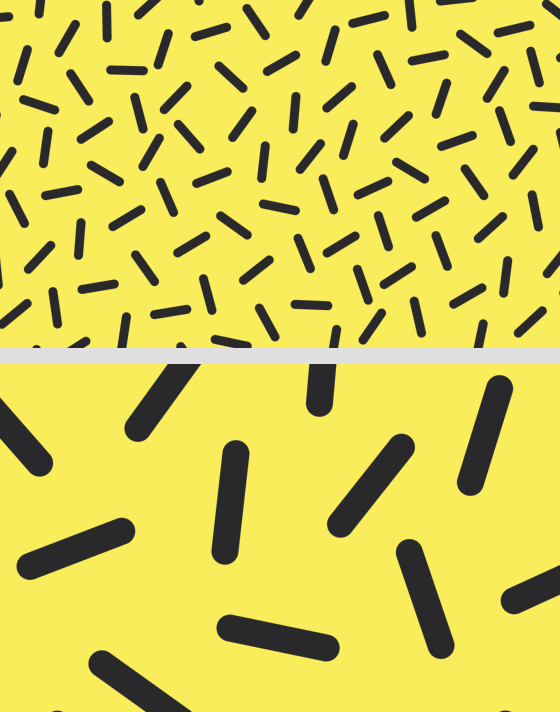
Top, the full canvas; bottom, a detail of the centre.
Give the GLSL for this pattern, as a WebGL 2 fragment shader.

```glsl
#version 300 es
precision highp float;
// Scattered round-ended dark sticks on a flat yellow ground.
// One capsule sits in each cell of a tilted, noise-warped grid; neighbouring
// cells lean opposite ways so that the sticks stay clear of each other.

uniform vec2 u_resolution;
out vec4 outColor;

const vec3 YELLOW = vec3(0.98, 0.93, 0.36);
const vec3 CHARCOAL = vec3(0.16, 0.16, 0.17);

const float CELL_SIZE = 0.1375;   // in canvas heights
const float GRID_TILT = 0.37;     // radians
const float HALF_LENGTH = 0.342;  // core of a stick, in cells
const float RADIUS = 0.094;       // in cells
const float JITTER = 0.2;         // full range, in cells
const float WARP = 0.32;          // in cells
const float WARP_FREQUENCY = 0.3;
const float ANGLE_SPREAD = 1.4;   // full range, radians
const float QUARTER_TURN = 1.5707963;

// Integer hash of a cell, three values from 0 to 1
vec3 hash3(vec2 cell, int seed) {
    uvec3 v = uvec3(ivec3(ivec2(cell), seed) + 4096);
    v = v * 1664525u + 1013904223u;
    v.x += v.y * v.z; v.y += v.z * v.x; v.z += v.x * v.y;
    v ^= v >> 16u;
    v.x += v.y * v.z; v.y += v.z * v.x; v.z += v.x * v.y;
    return vec3(v >> 8u) / 16777216.0;
}

vec2 direction(float angle) {
    return vec2(cos(angle), sin(angle));
}

// Gradient noise, about -0.7 to 0.7
float cornerSlope(vec2 corner, vec2 p, int seed) {
    float angle = 4.0 * QUARTER_TURN * hash3(corner, seed).x;
    return dot(direction(angle), p - corner);
}

float gradientNoise(vec2 p, int seed) {
    vec2 base = floor(p);
    vec2 f = p - base;
    vec2 blend = f * f * f * (f * (f * 6.0 - 15.0) + 10.0);
    float low = mix(cornerSlope(base, p, seed),
                    cornerSlope(base + vec2(1, 0), p, seed), blend.x);
    float high = mix(cornerSlope(base + vec2(0, 1), p, seed),
                     cornerSlope(base + vec2(1, 1), p, seed), blend.x);
    return mix(low, high, blend.y);
}

// Distance to a capsule centred on the origin
float capsule(vec2 p, vec2 axis, float halfLength, float radius) {
    float along = clamp(dot(p, axis), -halfLength, halfLength);
    return length(p - axis * along) - radius;
}

// Distance to the stick that belongs to one cell
float stickInCell(vec2 p, vec2 cell) {
    vec3 random = hash3(cell, 7);
    vec2 q = cell * WARP_FREQUENCY;
    vec2 drift = WARP * vec2(gradientNoise(q, 21), gradientNoise(q, 42));
    vec2 center = cell + 0.5 + drift + JITTER * (random.xy - 0.5);
    float parity = mod(cell.x + cell.y, 2.0);
    float angle = parity * QUARTER_TURN + ANGLE_SPREAD * (random.z - 0.5);
    return capsule(p - center, direction(angle), HALF_LENGTH, RADIUS);
}

// Nearest stick among the surrounding cells
float stickField(vec2 p) {
    vec2 home = floor(p);
    float nearest = 10.0;
    for (int y = -1; y <= 1; y++) {
        for (int x = -1; x <= 1; x++) {
            nearest = min(nearest, stickInCell(p, home + vec2(x, y)));
        }
    }
    return nearest;
}

void main() {
    // Canvas heights, turned into tilted grid cells
    vec2 uv = gl_FragCoord.xy / u_resolution.y;
    vec2 axis = direction(GRID_TILT);
    vec2 p = vec2(dot(uv, axis), dot(uv, vec2(-axis.y, axis.x))) / CELL_SIZE;

    // Edge smoothed over about one and a half pixels
    float edge = 0.8 / (u_resolution.y * CELL_SIZE);
    float ground = smoothstep(-edge, edge, stickField(p));
    outColor = vec4(mix(CHARCOAL, YELLOW, ground), 1.0);
}
```
